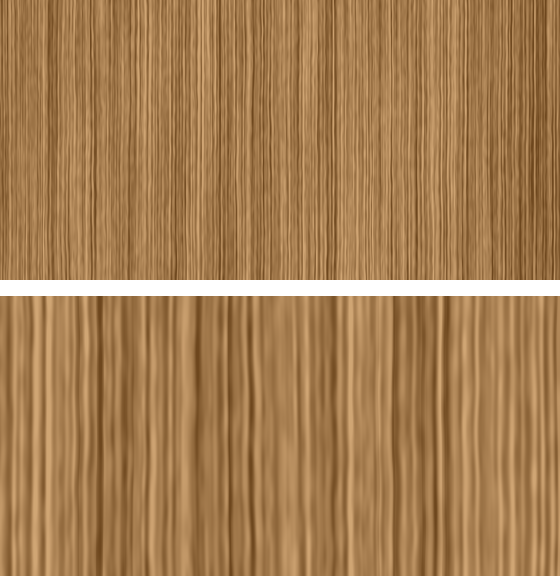
Top, the full canvas; bottom, a detail of the centre.
A Shadertoy shader for this texture:

```glsl
float hash(vec2 p) {
    vec3 q = fract(vec3(p.xyx) * 0.1031);
    q += dot(q, q.yzx + 33.33);
    return fract((q.x + q.y) * q.z);
}

// One vertical fibre, with its own random offset along the grain
float fibre(float column, float y) {
    y += 17.0 * hash(vec2(column, 71.0));
    float row = floor(y);
    return mix(hash(vec2(column, row)), hash(vec2(column, row + 1.0)),
               smoothstep(0.0, 1.0, y - row));
}

// Centred noise made of neighbouring fibres
float grain(vec2 p) {
    float column = floor(p.x);
    return mix(fibre(column, p.y), fibre(column + 1.0, p.y),
               smoothstep(0.0, 1.0, p.x - column)) - 0.5;
}

vec3 wood(vec2 p) {
    // Slight sideways wander, stronger in some bands than in others
    float waviness = 0.6 + grain(vec2(p.x * 4.0 + 9.0, p.y));
    p.x += 0.007 * waviness * grain(vec2(p.x * 9.0 + 40.0, p.y * 5.0));
    p.x += 0.002 * grain(vec2(p.x * 30.0 + 80.0, p.y * 18.0));

    // Alternating growth stripes of uneven width and strength
    float phase = p.x * 74.0 + 1.5 * grain(vec2(p.x * 24.0 + 60.0, p.y * 0.3));
    float strength = 0.055 + 0.06 * grain(vec2(p.x * 30.0 + 700.0, p.y));
    float tone = strength * cos(6.2832 * phase);

    // Broad bands, irregular stripes, thin fibres and short flecks
    tone += 0.05 * grain(vec2(p.x * 5.0 + 120.0, p.y * 0.3));
    tone += 0.09 * grain(vec2(p.x * 14.0 + 150.0, p.y * 0.3));
    tone += 0.06 * grain(vec2(p.x * 60.0 + 300.0, p.y * 0.5));
    tone += 0.22 * grain(vec2(p.x * 178.0 + 500.0, p.y * 0.8));
    tone += 0.14 * grain(vec2(p.x * 256.0 + 900.0, p.y * 3.0));
    tone += 0.09 * grain(vec2(p.x * 210.0 + 1500.0, p.y * 32.0));

    // Occasional dark pore lines
    float line = grain(vec2(p.x * 170.0 + 2100.0, p.y * 0.4));
    tone -= 0.09 * smoothstep(0.28, 0.42, line) - 0.010;

    tone = clamp(tone, -0.21, 0.18);
    return vec3(0.637, 0.477, 0.298) + tone * vec3(1.0, 0.96, 0.88);
}

void mainImage(out vec4 fragColor, in vec2 fragCoord) {
    // Average across the grain to smooth the stripe edges
    vec3 color = vec3(0.0);
    for (int i = 0; i < 4; i++) {
        float shift = 0.6 * ((float(i) + 0.5) / 4.0 - 0.5);
        color += wood((fragCoord + vec2(shift, 0.0)) / iResolution.y);
    }
    fragColor = vec4(color / 4.0, 1.0);
}
```
